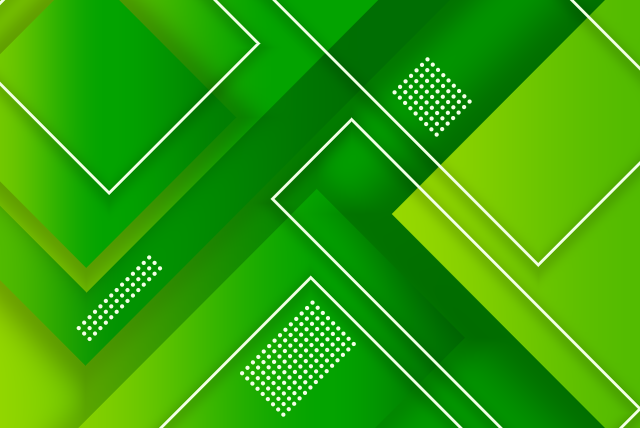
A Shadertoy shader for this background:

```glsl
// Overlapping diagonal green tiles with soft shadows, white outlines and dot grids.
#define CANVAS vec2(768.0, 512.0)
#define LINE_HALF_WIDTH 1.7
#define DOT_RADIUS 2.5
#define SHADOW_WIDTH 26.0
#define LINE_SHADOW 0.13
#define FAR 3000.0

const vec3 LIME  = vec3(0.60, 0.85, 0.00);
const vec3 LEAF  = vec3(0.32, 0.73, 0.00);
const vec3 GREEN = vec3(0.01, 0.64, 0.00);
const vec3 DEEP  = vec3(0.00, 0.43, 0.01);
const vec3 WHITE = vec3(0.95, 1.00, 0.90);

// Diagonal coordinates: x is constant along "/" edges, y along falling edges.
vec2 diagonal(vec2 p) {
    float down = CANVAS.y - p.y;
    return vec2(p.x + down, p.x - down);
}

// Signed distance to a box given in diagonal coordinates, with sharp corners.
float box(vec2 q, vec2 lo, vec2 hi) {
    vec2 e = max(lo - q, q - hi);
    return max(e.x, e.y) * 0.70711;
}

float cover(float dist) {
    return clamp(0.5 - dist * iResolution.x / CANVAS.x, 0.0, 1.0);
}

// Darkens the surroundings of a shape, then fills the shape.
vec3 tile(vec3 base, float dist, vec3 fill, float shade, float spread) {
    float r = max(dist, 0.0) / (SHADOW_WIDTH * spread);
    base *= 1.0 - shade * exp(-r * r);
    return mix(base, fill, cover(dist));
}

// White frame with a faint shadow below it.
vec3 frame(vec3 base, vec2 p, vec2 lo, vec2 hi) {
    float shadowDist = abs(box(diagonal(p + vec2(0.0, 5.0)), lo, hi)) / 11.0;
    base *= 1.0 - LINE_SHADOW * exp(-shadowDist * shadowDist);
    float stroke = abs(box(diagonal(p), lo, hi)) - LINE_HALF_WIDTH;
    return mix(base, WHITE, cover(stroke));
}

// Grid of dots whose outer centres lie on the box from lo to hi.
float dots(vec2 q, vec2 lo, vec2 hi, vec2 gaps) {
    vec2 cell = (hi - lo) / gaps;
    vec2 nearest = clamp(round((q - lo) / cell), vec2(0.0), gaps);
    return length(q - lo - nearest * cell) * 0.70711 - DOT_RADIUS;
}

void mainImage(out vec4 fragColor, in vec2 fragCoord) {
    vec2 p = fragCoord / iResolution.xy * CANVAS;
    vec2 q = diagonal(p);
    float x = p.x;

    // Backdrop
    vec3 color = mix(LIME, GREEN, smoothstep(-60.0, 400.0, x));
    color = mix(color, mix(GREEN, DEEP, 0.2), smoothstep(400.0, 560.0, x));

    // Chevron band around a lighter inner field
    vec3 band = mix(LEAF, mix(GREEN, DEEP, 0.3), smoothstep(-10.0, 150.0, x));
    band = mix(band, DEEP, smoothstep(150.0, 460.0, x));
    color = tile(color, box(q, vec2(-FAR, -335.0), vec2(540.0, FAR)), band, 0.24, 1.2);
    vec3 field = mix(mix(LIME, LEAF, 0.4), GREEN, smoothstep(60.0, 340.0, x));
    color = mix(color, field, cover(box(q, vec2(-FAR, -246.0), vec2(454.0, FAR))));

    // Upper left tile
    vec3 leftFill = mix(mix(LIME, LEAF, 0.5), GREEN, smoothstep(-15.0, 130.0, x));
    leftFill = mix(leftFill, DEEP, 0.7 * smoothstep(130.0, 290.0, x));
    color = tile(color, box(q, vec2(65.0, -217.0), vec2(424.0, 143.0)), leftFill, 0.22, 0.9);

    // Lower centre tile
    vec3 centreFill = mix(mix(LIME, LEAF, 0.25), GREEN, smoothstep(70.0, 400.0, x));
    centreFill = mix(centreFill, DEEP, 0.9 * smoothstep(390.0, 560.0, x));
    color = tile(color, box(q, vec2(606.0, -FAR), vec2(962.0, 154.0)), centreFill, 0.15, 1.0);

    // Right tile
    vec3 rightFill = mix(LIME, LEAF, smoothstep(440.0, 790.0, x));
    color = tile(color, box(q, vec2(726.0, 214.0), vec2(FAR)), rightFill, 0.27, 2.0);

    // Outlines
    color = frame(color, p, vec2(4.0, -100.0), vec2(362.0, 258.0));
    color = frame(color, p, vec2(-FAR, 329.0), vec2(963.0, 686.0));
    color = frame(color, p, vec2(565.0, 89.0), vec2(1257.0, 279.0));
    color = frame(color, p, vec2(705.0, -FAR), vec2(FAR, 41.0));

    // Dot grids
    float dotDist = dots(q, vec2(584.0, 363.0), vec2(685.0, 442.0), vec2(8.0, 6.0));
    dotDist = min(dotDist, dots(q, vec2(737.0, -156.0), vec2(836.0, 13.0), vec2(8.0, 13.0)));
    dotDist = min(dotDist, dots(q, vec2(487.0, -298.0), vec2(513.0, -129.0), vec2(2.0, 13.0)));
    color = mix(color, WHITE, cover(dotDist));

    fragColor = vec4(color, 1.0);
}
```
